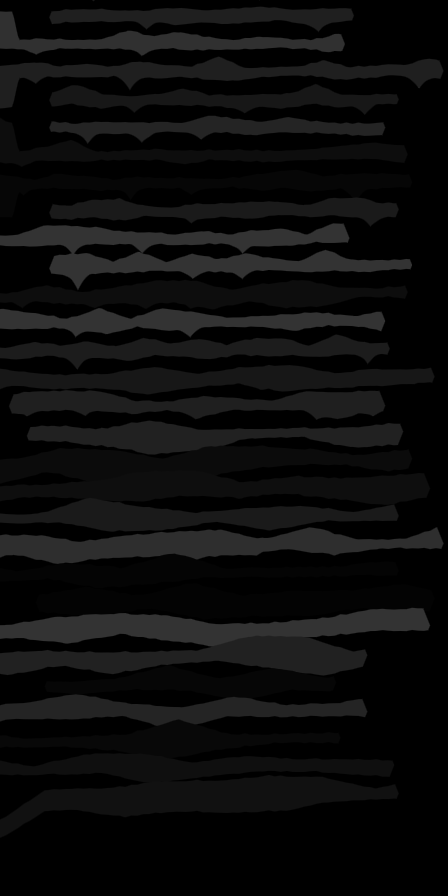
This pattern is drawn by a Shadertoy shader. Its source:

```glsl
// Stacked torn grey strips with ragged edges and drips on black.
#define ROWS 29
#define FIRST_ROW 0.0365
#define PITCH 0.0621
#define UNIT 0.0026
#define CORE 3.6
#define FINE_KNOTS 17.0
#define BROAD_KNOTS 8.5
#define DRIP_CELLS 8.0
#define DRIP_CHANCE 0.42
#define ROUGHNESS 1.3

// Per-strip grey level, right end and left start, from the top down
const float TONE[ROWS] = float[ROWS](
    .12, .19, .12, .09, .14, .05, .025, .10, .20, .20, .05, .20, .11, .09, .12,
    .13, .045, .055, .10, .18, .015, .012, .20, .13, .025, .14, .03, .06, .065);
const float REACH[ROWS] = float[ROWS](
    .79, .77, .99, .89, .86, .91, .92, .89, .78, .92, .91, .86, .87, .97, .86,
    .90, .92, .96, .89, .99, .89, .97, .96, .82, .75, .82, .76, .88, .89);
const float START[ROWS] = float[ROWS](
    .11, 0., 0., .11, .11, 0., 0., .11, 0., .11, 0., 0., 0., 0., .02,
    .06, 0., 0., 0., 0., 0., .08, 0., 0., .10, 0., 0., 0., 0.);

float hash(vec2 p) {
    vec3 q = fract(vec3(p.xyx) * vec3(0.1031, 0.1030, 0.0973));
    q += dot(q, q.yzx + 33.33);
    return fract((q.x + q.y) * q.z);
}

// Nearly straight segments between random knots; low knots are favoured
float tornEdge(float x, float seed) {
    float cell = floor(x);
    float t = x - cell;
    float a = hash(vec2(cell + 7.0, seed));
    float b = hash(vec2(cell + 8.0, seed));
    return mix(a * a, b * b, mix(t, smoothstep(0.0, 1.0, t), 0.3));
}

// Narrow downward spikes at random places along a strip
float drips(float x, float seed) {
    float cell = floor(x * DRIP_CELLS);
    float center = 0.3 + 0.4 * hash(vec2(cell + 3.0, seed));
    float size = hash(vec2(cell + 19.0, seed + 5.0));
    float present = step(1.0 - DRIP_CHANCE, hash(vec2(cell + 41.0, seed + 9.0)));
    float spike = max(0.0, 1.0 - abs(x * DRIP_CELLS - cell - center) / 0.28);
    return present * (4.0 + 9.0 * size) * spike * spike;
}

// Signed inside distance to one strip, y pointing down
float stripDistance(vec2 p, int row) {
    float r = float(row);
    int i = max(row, 0);
    float seed = r * 13.0 + 40.0;
    float broad = smoothstep(6.0, 18.0, r + 8.0 * (hash(vec2(seed, 2.0)) - 0.5));
    float knots = mix(FINE_KNOTS, BROAD_KNOTS, broad);
    float shift = hash(vec2(seed, 6.0));
    float jag = ROUGHNESS * (tornEdge(p.x * 75.0, seed + 3.0) - 0.33);

    // Upper and lower extents around the centre line
    float top = CORE + mix(10.0, 14.0, broad) * tornEdge(p.x * knots + shift, seed) + jag;
    float bottom = CORE + mix(4.0, 14.0, broad) * tornEdge(p.x * knots + shift * 3.0, seed + 1.0) - jag;
    bottom += (1.0 - broad) * drips(p.x, seed);

    // Upright tabs join the upper strips along the left border
    if (row > 0 && row < 7 && START[i] == 0.0) {
        float tab = 24.0 * (1.0 - smoothstep(0.025, 0.045, p.x));
        if (row % 2 == 1) top += tab; else bottom += tab;
    }

    // Slight rise to the right; the last strip tails off at the left
    float center = FIRST_ROW + PITCH * r;
    center += (0.5 - p.x) * 0.016 * hash(vec2(seed, 8.0));
    if (row == ROWS - 1) center += 0.6 * max(0.0, 0.1 - p.x);

    // Slanted cuts at both ends
    float y = (p.y - center) / UNIT;
    float d = min(y + top, bottom - y) * UNIT;
    float slant = 0.4 * abs(p.y - center);
    d = min(d, REACH[i] - slant - p.x);
    if (START[i] > 0.0) d = min(d, p.x - START[i] - slant);
    return d;
}

void mainImage(out vec4 fragColor, in vec2 fragCoord) {
    // Width spans 0 to 1, height 0 to 2 from the top
    vec2 p = fragCoord / iResolution.xy;
    p.y = 2.0 * (1.0 - p.y);
    float grey = 0.0;
    for (int row = -1; row < ROWS; row++) {
        float d = stripDistance(p, row);
        float soft = max(fwidth(d), 1.0 / iResolution.x);
        float cover = clamp(0.5 + d / soft, 0.0, 1.0);
        grey = mix(grey, TONE[max(row, 0)], cover);
    }
    fragColor = vec4(vec3(grey), 1.0);
}
```
